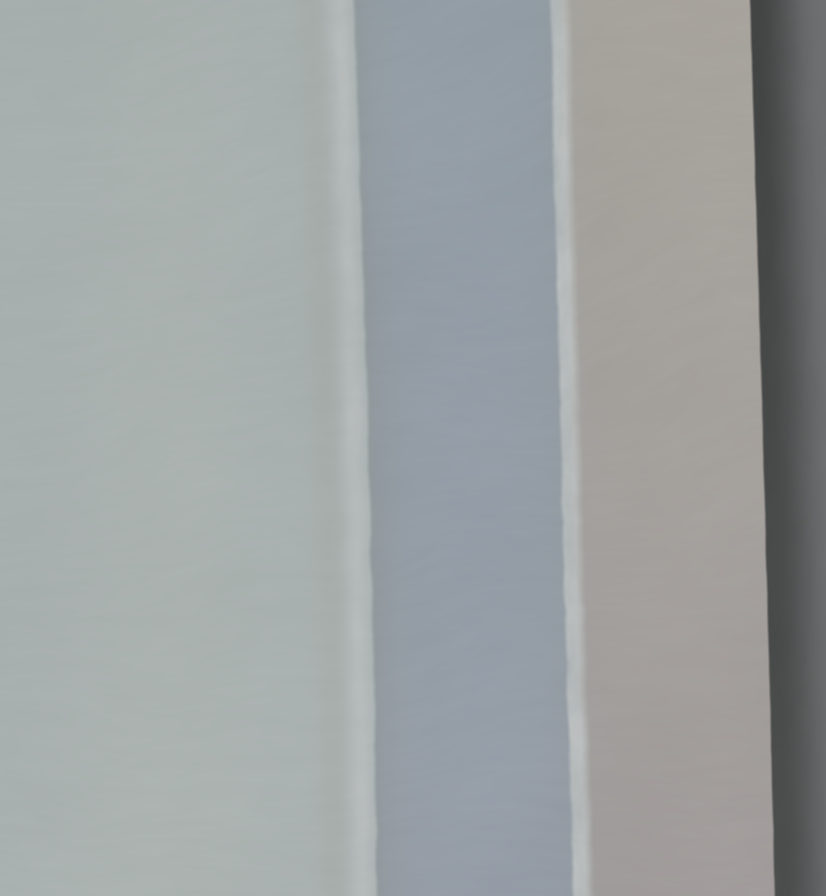
Reproduce this texture procedurally as a Shadertoy shader.

```glsl
// Softly lit painted panels: a pale wall, a blue-grey recess, a warm strip and
// a dark gap, parted by slightly curved upright edges with two bright ridges.
// Edges are quadratics in height; gradient noise adds wobble and brush marks.

#define WALL_COLOR   vec3(0.655, 0.686, 0.686)
#define RECESS_COLOR vec3(0.582, 0.617, 0.655)
#define STRIP_COLOR  vec3(0.643, 0.630, 0.613)
#define GAP_COLOR    vec3(0.275, 0.280, 0.280)
#define RIDGE_COLOR  vec3(0.725, 0.742, 0.740)
#define EDGE_SOFT    0.0035
#define EDGE_WOBBLE  0.0035
#define BRUSH_AMOUNT 0.014
#define CLOUD_AMOUNT 0.018

vec2 hashGradient(vec2 cell) {
    float angle = 6.2832 * fract(sin(dot(cell, vec2(127.1, 311.7))) * 43758.5);
    return vec2(cos(angle), sin(angle));
}

float gradientNoise(vec2 p) {
    vec2 i = floor(p), f = p - i;
    vec2 u = f * f * f * (f * (f * 6.0 - 15.0) + 10.0);
    vec2 e = vec2(0.0, 1.0);
    float a = dot(hashGradient(i), f);
    float b = dot(hashGradient(i + e.yx), f - e.yx);
    float c = dot(hashGradient(i + e.xy), f - e.xy);
    float d = dot(hashGradient(i + e.yy), f - e.yy);
    return mix(mix(a, b, u.x), mix(c, d, u.x), u.y);
}

float fbm(vec2 p) {
    float sum = 0.0, gain = 0.6;
    for (int k = 0; k < 4; k++) {
        sum += gain * gradientNoise(p);
        p = p * 2.03 + 17.3;
        gain *= 0.5;
    }
    return sum;
}

// Position of a curved upright edge at a given depth below the top
float edgeAt(float depth, vec3 coeff) {
    return coeff.x + depth * (coeff.y + depth * coeff.z);
}

float stepSoft(float d, float width) {
    float w = max(width, 0.75 / iResolution.x);
    return smoothstep(-w, w, d);
}

float bell(float d, float width) {
    return exp(-d * d / (width * width));
}

// Fine, nearly level strokes that climb to the right, steeper near the top
float brushMarks(vec2 uv) {
    float bend = 0.05 * gradientNoise(uv * vec2(4.0, 3.0));
    float y = uv.y - uv.x * mix(0.04, 0.22, uv.y) + bend;
    float patches = 0.55 + 0.9 * abs(fbm(uv * 5.0 + 31.0));
    return patches * (fbm(vec2(uv.x * 9.0, y * 55.0))
                      + 0.5 * gradientNoise(vec2(uv.x * 24.0, y * 140.0)));
}

void mainImage(out vec4 fragColor, in vec2 fragCoord) {
    vec2 uv = fragCoord / iResolution.xy;
    float depth = 1.0 - uv.y;

    // Signed distances to the three edges, positive to the right
    float wobble = EDGE_WOBBLE * fbm(vec2(2.7, uv.y * 22.0));
    float wobble2 = EDGE_WOBBLE * fbm(vec2(8.4, uv.y * 26.0));
    float toRecess = uv.x - edgeAt(depth, vec3(0.428, 0.044, -0.016)) - wobble;
    float toRidge = uv.x - edgeAt(depth, vec3(0.677, 0.020, 0.008)) - wobble2;
    float toGap = uv.x - edgeAt(depth, vec3(0.908, 0.034, -0.004)) - 0.3 * wobble;

    // Wall: cooler on the far left and just before the ridge, greener between
    vec3 wall = WALL_COLOR + vec3(0.012, 0.010, 0.002) * bell(uv.x - 0.20, 0.16);
    wall += vec3(0.008, 0.006, 0.004) * (depth - 0.5);
    wall -= vec3(0.010, 0.014, 0.022) * bell(toRecess + 0.050, 0.022);

    // Recess: darker and greener beside the wall, slightly dim on its right
    vec3 recess = RECESS_COLOR + vec3(0.006, -0.004, 0.002) * (depth - 0.5);
    recess -= vec3(0.016, 0.020, 0.045) * exp(-max(toRecess, 0.0) / 0.028);
    recess -= vec3(0.004, 0.006, 0.014) * bell(toRidge, 0.045);

    // Warm strip: fades to a duller mauve toward the bottom
    vec3 strip = mix(STRIP_COLOR + vec3(0.014, 0.012, 0.002),
                     STRIP_COLOR - vec3(0.012, 0.018, 0.006), depth);
    strip += vec3(-0.010, 0.002, 0.008) * exp(-max(toRidge, 0.0) / 0.035);

    // Gap: deep shade by the edge, lifting to grey at the right
    float lift = smoothstep(0.008, 0.085, toGap);
    vec3 gap = GAP_COLOR + vec3(0.155, 0.155, 0.160) * lift;
    gap += 0.035 * (depth - 0.4) * (1.0 - lift);

    vec3 color = mix(wall, recess, stepSoft(toRecess, EDGE_SOFT));
    color = mix(color, strip, stepSoft(toRidge, EDGE_SOFT * 2.0));

    // Ridges: first is soft to the left, second is narrow and brighter
    float flicker = 0.85 + 0.5 * fbm(vec2(uv.x * 30.0, uv.y * 14.0));
    float ridge1 = bell(toRecess + 0.017, 0.015)
                 * (1.0 - stepSoft(toRecess, EDGE_SOFT));
    float ridge2 = stepSoft(toRidge + 0.010, EDGE_SOFT)
                 * (1.0 - smoothstep(0.003, 0.018, toRidge));
    color = mix(color, RIDGE_COLOR, clamp(ridge1 * flicker, 0.0, 1.0) * 0.85);
    color = mix(color, RIDGE_COLOR + 0.008, clamp(ridge2 * flicker, 0.0, 1.0));

    // Paint texture, then the crisp edge of the gap
    color += BRUSH_AMOUNT * brushMarks(uv) + CLOUD_AMOUNT * fbm(uv * 3.5 + 5.0);
    gap += 0.015 * fbm(uv * vec2(40.0, 12.0));
    color = mix(color, gap, stepSoft(toGap, EDGE_SOFT * 0.6));

    fragColor = vec4(clamp(color, 0.0, 1.0), 1.0);
}
```
